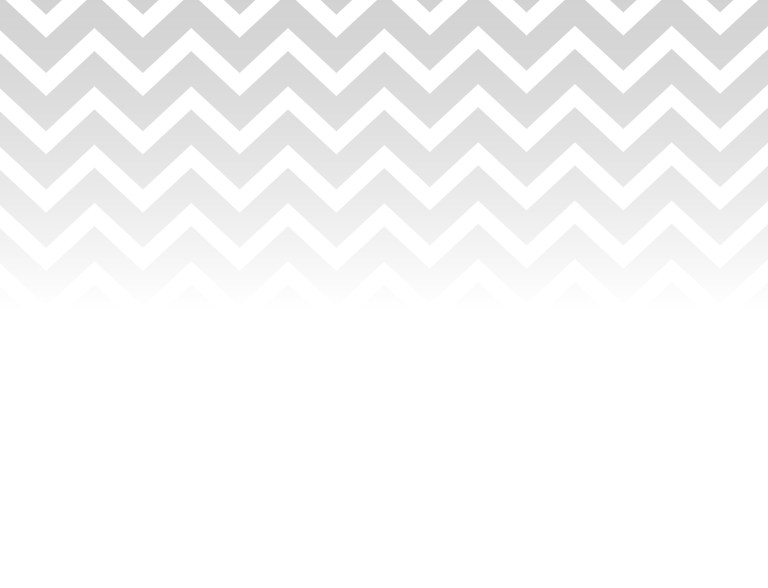
Reproduce this background procedurally as a WebGL 2 fragment shader.

```glsl
#version 300 es
precision highp float;
// Grey chevron backdrop: white zigzag stripes over a grey that fades to
// white halfway down. A triangle wave bends the rows, mod repeats them, and
// the right half is nudged slightly. Lengths are fractions of canvas width.

#define WAVE_PERIOD 0.126
#define WAVE_HEIGHT 0.0586
#define ROW_PERIOD 0.0759
#define STRIPE_HEIGHT 0.030
#define FIRST_PEAK vec2(0.123, 0.0365)
#define RIGHT_SHIFT vec2(-0.0044, -0.003)
#define FADE_LENGTH 0.404
#define FADE_POWER 1.3
#define TOP_GREY 0.825

uniform vec2 u_resolution;
out vec4 fragColor;

// 0 at each peak, 1 at each valley
float triangleWave(float x) {
    return 2.0 * abs(fract(x + 0.5) - 0.5);
}

// Signed distance to the nearest white stripe, negative inside
float stripeDistance(vec2 p) {
    float depth = p.y - WAVE_HEIGHT * triangleWave(p.x / WAVE_PERIOD);
    float row = mod(depth - 0.5 * STRIPE_HEIGHT + 0.5 * ROW_PERIOD, ROW_PERIOD);
    float vertical = abs(row - 0.5 * ROW_PERIOD) - 0.5 * STRIPE_HEIGHT;
    float slope = 2.0 * WAVE_HEIGHT / WAVE_PERIOD;
    return vertical / sqrt(1.0 + slope * slope);
}

void main() {
    // Position measured from the top left corner
    vec2 p = vec2(gl_FragCoord.x, u_resolution.y - gl_FragCoord.y) / u_resolution.x;
    float pixel = 1.0 / u_resolution.x;

    // Two halves with slightly different alignment
    vec2 origin = FIRST_PEAK + RIGHT_SHIFT * step(0.5, p.x);
    float gap = smoothstep(-0.7 * pixel, 0.7 * pixel, stripeDistance(p - origin));

    // Vertical fade of the grey rows
    float fade = pow(clamp(p.y / FADE_LENGTH, 0.0, 1.0), FADE_POWER);
    float grey = mix(TOP_GREY, 1.0, fade);

    fragColor = vec4(vec3(mix(1.0, grey, gap)), 1.0);
}
```
